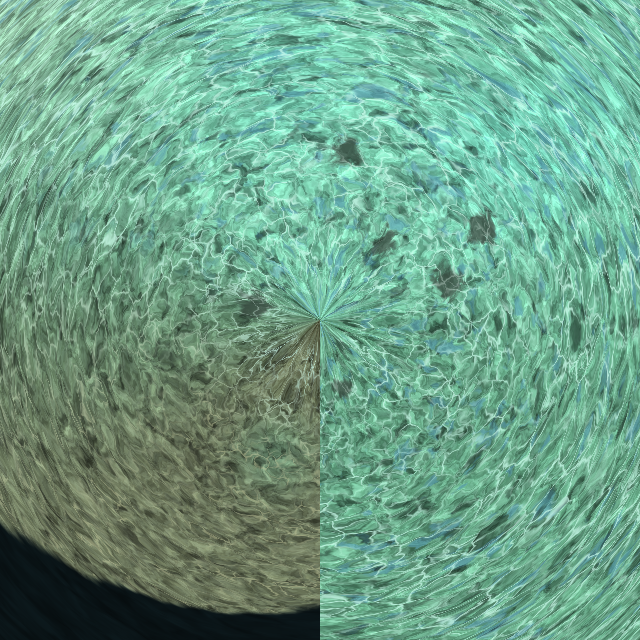
Write a WebGL 2 fragment shader that draws this texture.

```glsl
#version 300 es
precision highp float;
// Sunlit rippling water wrapped around a pole, with a seam below and a dark shore at lower left.
#define TAU 6.2831853
#define CELLS_AROUND 6.6
#define RADIAL_BASE 13.0
#define RADIAL_GROWTH 56.0
#define WARP 0.55
#define LINE_WIDTH 0.12
#define LINE_GAIN 0.70
#define RELIEF 0.55
#define IRIDESCENCE 0.10
uniform vec2 u_resolution;
out vec4 fragColor;

const vec3 OLIVE = vec3(0.41, 0.45, 0.35);
const vec3 MOSS = vec3(0.39, 0.55, 0.44);
const vec3 MINT = vec3(0.47, 0.76, 0.64);
const vec3 JADE = vec3(0.40, 0.64, 0.52);
const vec3 AQUA = vec3(0.46, 0.86, 0.78);
const vec3 PALE = vec3(0.62, 0.78, 0.66);
const vec3 BLUE = vec3(0.33, 0.59, 0.70);
const vec3 GLINT = vec3(0.80, 0.99, 0.93);
const vec3 GOLD = vec3(0.72, 0.74, 0.58);
const vec3 STONE = vec3(0.13, 0.20, 0.16);
const vec3 SHORE = vec3(0.035, 0.07, 0.08);

// Submerged stones: centre and radius
const vec3 STONES[6] = vec3[6](
  vec3(0.395, 0.525, 0.030), vec3(0.697, 0.557, 0.030), vec3(0.600, 0.622, 0.024),
  vec3(0.750, 0.645, 0.027), vec3(0.540, 0.765, 0.026), vec3(0.535, 0.395, 0.019));

float hash(vec2 p) { return fract(sin(dot(p, vec2(127.1, 311.7))) * 43758.5453); }
vec2 hash2(vec2 p) { return vec2(hash(p), hash(p + 37.3)); }

float noise(vec2 p) {
  vec2 i = floor(p), f = fract(p);
  f = f * f * (3.0 - 2.0 * f);
  return mix(mix(hash(i), hash(i + vec2(1, 0)), f.x),
             mix(hash(i + vec2(0, 1)), hash(i + vec2(1, 1)), f.x), f.y);
}

float fbm(vec2 p) {
  float sum = 0.0, amp = 0.5;
  for (int i = 0; i < 4; i++) {
    sum += amp * noise(p);
    p = mat2(1.6, 1.2, -1.2, 1.6) * p + 7.1;
    amp *= 0.5;
  }
  return sum / 0.9375;
}

// Distance to the nearest cell point, and the gap to the second nearest
vec2 cells(vec2 p) {
  vec2 id = floor(p), f = fract(p);
  float near = 9.0, next = 9.0;
  for (int y = -1; y <= 1; y++)
    for (int x = -1; x <= 1; x++) {
      vec2 o = vec2(x, y);
      float d = length(o + hash2(id + o) - f);
      next = min(next, max(near, d));
      near = min(near, d);
    }
  return vec2(near, next - near);
}

float glow(vec2 uv, vec2 centre, float size) {
  vec2 d = (uv - centre) / size;
  return exp(-dot(d, d));
}

// Broad colour around the pole, from the left of the seam clockwise
vec3 waterColour(vec2 uv, float a, float r) {
  vec3 c = mix(OLIVE, MOSS, smoothstep(0.7, 1.9, a + 0.8 * (0.3 - r)));
  c = mix(c, MINT, smoothstep(1.5, 2.6, a));
  c = mix(c, JADE, smoothstep(4.0, 5.2, a));
  c = mix(c, PALE, 0.7 * glow(uv, vec2(0.0, 1.0), 0.24));
  c = mix(c, AQUA, 0.6 * glow(uv, vec2(0.79, 0.77), 0.14));
  c = mix(c, AQUA, 0.4 * glow(uv, vec2(0.45, 0.87), 0.15));
  c = mix(c, AQUA, 0.35 * glow(uv, vec2(0.96, 0.80), 0.13));
  return mix(c, MOSS, 0.7 * glow(uv, vec2(0.43, 0.29), 0.06));
}

void main() {
  vec2 uv = gl_FragCoord.xy / u_resolution;
  vec2 d = uv - 0.5;
  float r = length(d);
  float a = mod(atan(-d.x, -d.y), TAU);

  // Polar sheet, compressed outwards, then bent by noise
  vec2 sheet = vec2(a * CELLS_AROUND, r * (RADIAL_BASE + RADIAL_GROWTH * r));
  vec2 bend = vec2(fbm(sheet * 1.1), fbm(sheet * 1.1 + 19.0)) - 0.5;
  vec2 p = sheet + 2.0 * WARP * bend;
  float murk = (1.0 - smoothstep(0.9, 2.1, a)) * smoothstep(0.08, 0.25, r);
  float calm = smoothstep(0.015, 0.07, r);

  // Relief, fine grain and thin-film tints
  float relief = fbm(p * 1.7 + 4.0), grain = fbm(p * vec2(4.6, 3.4) + 11.0);
  vec3 col = waterColour(uv, a, r);
  col *= 1.0 + RELIEF * (relief - 0.5) + calm * (0.6 + 0.3 * murk) * (grain - 0.5);
  float film = sin(relief * 34.0 + grain * 5.0);
  col += IRIDESCENCE * calm * (1.0 - 0.5 * murk) * film * vec3(0.5, 0.6, 0.6);
  float blueMask = smoothstep(0.58, 0.76, fbm(p * 1.6 + 31.0)) * smoothstep(1.5, 2.6, a);
  col = mix(col, BLUE, 0.55 * blueMask);
  col *= 1.0 - 0.35 * smoothstep(0.60, 0.76, fbm(p * vec2(1.5, 1.7) + 53.0));

  // Caustic net: wide ripples plus fine glints
  vec2 wide = cells(p), fine = cells(p * 1.9 + 5.0);
  float patchy = smoothstep(0.30, 0.72, noise(sheet * 0.9 + 71.0));
  float net = (1.0 - smoothstep(0.0, LINE_WIDTH, wide.y)) * (0.15 + 0.85 * patchy);
  float spark = (1.0 - smoothstep(0.0, 0.2, fine.y)) * smoothstep(0.5, 0.85, noise(p * 1.4 + 13.0));
  col += 0.10 * (exp(-5.0 * wide.y) - 0.35) * (1.0 - 0.6 * murk);
  float light = LINE_GAIN * calm * max(net * (1.0 - 0.65 * murk), 0.8 * spark);
  col = mix(col, mix(GLINT, GOLD, murk), light);

  // Stones with ragged rims, lit by faint lines
  for (int i = 0; i < 6; i++) {
    float s = length(uv - STONES[i].xy + 0.03 * bend) / STONES[i].z;
    float body = 1.0 - smoothstep(0.5, 1.1, s + 0.9 * (grain - 0.5));
    col = mix(col, STONE + 0.22 * relief + 0.3 * light, 0.8 * body);
  }

  // Rays gathering at the pole
  float ray = noise(vec2(a * 11.0, r * 12.0)) - 0.5;
  col += 0.42 * ray * exp(-r * r / 0.0035) * vec3(0.8, 1.0, 1.0);

  // Dark shore
  float rim = 0.444 + 0.097 * a + 0.043 * a * a + 0.025 * (fbm(sheet * 0.9 + 90.0) - 0.5);
  float shore = smoothstep(-0.006, 0.006, r - rim) * (1.0 - step(1.5, a));
  col = mix(col, SHORE * (0.6 + 0.9 * relief), shore);
  fragColor = vec4(clamp(col, 0.0, 1.0), 1.0);
}
```
